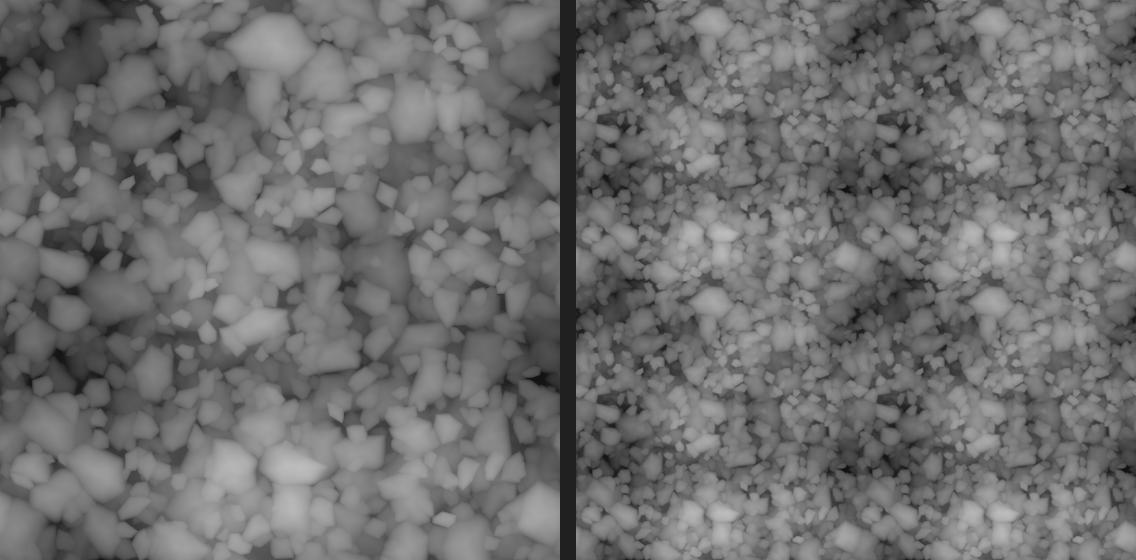
Left: one tile. Right: repeated 2 by 2.
A WebGL 2 fragment shader for this texture:

```glsl
#version 300 es
precision highp float;
// Tiling height field of heaped angular gravel in soft grey tones.

#define BASE_LEVEL 0.32
#define BROAD_SWING 0.08
#define BROAD_NOISE 0.20
#define FLOOR_DROP 0.09
#define LEVEL_SPREAD 0.33
#define ROCK_LIFT 1.3
#define ROCK_TILT 0.8
#define FACET_SLOPE 1.2
#define EDGE_STEEPNESS 7.0
#define GRAIN 0.025
#define LAYERS 5
#define SIDES 6

const float TAU = 6.2831853;

uniform vec2 u_resolution;
out vec4 fragColor;

// Integer hash giving three values in 0..1
vec3 hash3(ivec2 cell, int salt) {
    uvec3 v = uvec3(uint(cell.x), uint(cell.y), uint(salt)) * 1664525u + 1013904223u;
    v.x += v.y * v.z; v.y += v.z * v.x; v.z += v.x * v.y;
    v ^= v >> 16u;
    v.x += v.y * v.z; v.y += v.z * v.x; v.z += v.x * v.y;
    return vec3(v >> 8u) / 16777216.0;
}

ivec2 wrapCell(ivec2 cell, int period) {
    return (cell + period) % period;
}

vec2 direction(float angle) {
    return vec2(cos(angle), sin(angle));
}

float cornerSlope(ivec2 cell, vec2 offset, int period, int salt) {
    float turn = hash3(wrapCell(cell, period), salt).x;
    return dot(direction(TAU * turn), offset);
}

// Gradient noise that wraps after a whole number of cells
float gradientNoise(vec2 uv, int period, int salt) {
    vec2 p = uv * float(period);
    ivec2 c = ivec2(floor(p));
    vec2 f = fract(p);
    vec2 w = f * f * f * (f * (f * 6.0 - 15.0) + 10.0);
    float a = cornerSlope(c, f, period, salt);
    float b = cornerSlope(c + ivec2(1, 0), f - vec2(1, 0), period, salt);
    float d = cornerSlope(c + ivec2(0, 1), f - vec2(0, 1), period, salt);
    float e = cornerSlope(c + ivec2(1, 1), f - vec2(1, 1), period, salt);
    return mix(mix(a, b, w.x), mix(d, e, w.x), w.y);
}

float smoothMin(float a, float b, float k) {
    float h = max(k - abs(a - b), 0.0) / k;
    return min(a, b) - h * h * k * 0.25;
}

float smoothMax(float a, float b, float k) {
    return -smoothMin(-a, -b, k);
}

// Depth inside an irregular convex outline, in units of the rock radius
float outlineDepth(vec2 q, ivec2 cell, int salt) {
    float depth = 2.0;
    for (int i = 0; i < SIDES; i++) {
        vec3 h = hash3(cell, salt + 1 + i);
        float angle = TAU * (float(i) + 0.7 * (h.x - 0.5)) / float(SIDES);
        float reach = mix(0.55, 1.0, h.y);
        depth = smoothMin(depth, reach - dot(q, direction(angle)), 0.12);
    }
    return depth;
}

// Highest rock of one scattered layer, relative to the ground
float rockLayer(vec2 uv, int count, int salt, float ground) {
    vec2 p = uv * float(count);
    ivec2 home = ivec2(floor(p));
    float height = ground;
    for (int y = -1; y <= 1; y++)
    for (int x = -1; x <= 1; x++) {
        ivec2 site = home + ivec2(x, y);
        ivec2 cell = wrapCell(site, count);
        vec3 place = hash3(cell, salt);
        vec3 shape = hash3(cell, salt + 20);
        vec3 pose = hash3(cell, salt + 21);
        float radius = mix(0.42, 0.68, place.z);
        vec2 q = (p - vec2(site) - mix(vec2(0.1), vec2(0.9), place.xy)) / radius;
        if (dot(q, q) > 2.6) continue;

        // Turn and squeeze the rock, then raise its faceted top
        vec2 axis = direction(TAU * shape.x);
        q = vec2(dot(q, axis), dot(q, vec2(-axis.y, axis.x)) * mix(1.0, 1.6, shape.y));
        float depth = outlineDepth(q, cell, salt);
        float lift = ROCK_LIFT * radius / float(count);
        float top = 1.0 - exp(-EDGE_STEEPNESS * depth) + FACET_SLOPE * depth;
        top += ROCK_TILT * pose.y * dot(q, direction(TAU * pose.x));
        float level = LEVEL_SPREAD * (shape.z - 0.5);
        height = smoothMax(height, level + lift * top, 0.012);
    }
    return height;
}

void main() {
    vec2 uv = gl_FragCoord.xy / u_resolution;

    // Broad light and dark regions of the heap
    float base = BASE_LEVEL - BROAD_SWING * cos(TAU * (uv.x - 0.1));
    base += BROAD_NOISE * gradientNoise(uv, 4, 501);

    // Rocks from coarse to fine, the highest one showing
    float height = -FLOOR_DROP + 0.06 * gradientNoise(uv, 14, 502);
    float count = 9.0;
    for (int i = 0; i < LAYERS; i++) {
        height = rockLayer(uv, int(count), 40 * i + 7, height);
        count *= 1.35;
    }

    // Faint surface unevenness
    float grain = gradientNoise(uv, 28, 503) + 0.5 * gradientNoise(uv, 61, 504);
    fragColor = vec4(vec3(clamp(base + height + GRAIN * grain, 0.0, 1.0)), 1.0);
}
```
